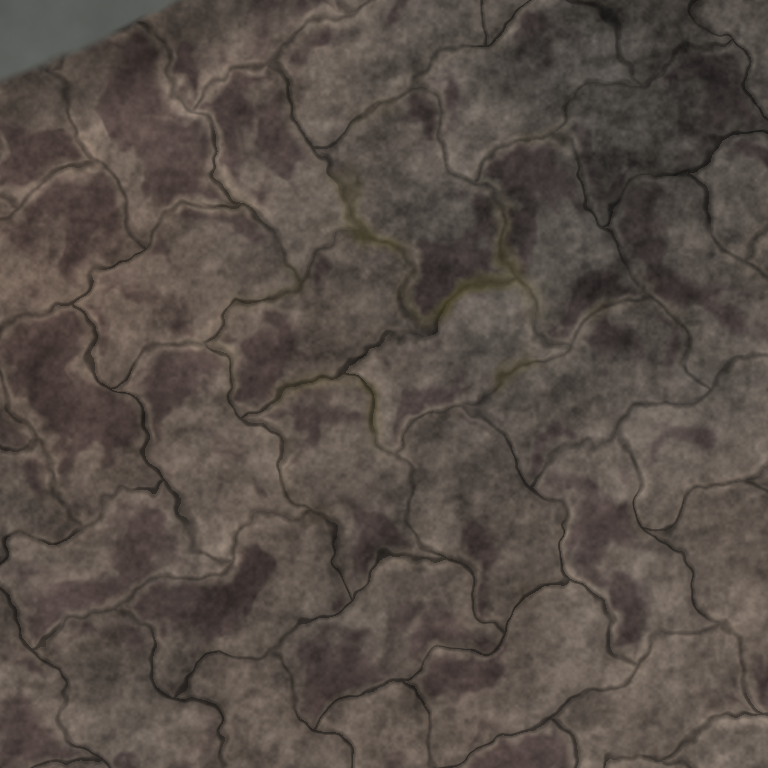
This texture is drawn by a Shadertoy shader. Its source:

```glsl
// Worn herringbone paving, turned by thirty degrees, under soft dull light.
// A 2:1 brick grid is warped into wavy blocks, then layered with sand rims,
// broken dark joints, stains, moss and embossed noise for the rough stone.

float hash(vec2 p) {
    vec3 h = fract(vec3(p.xyx) * 0.1031);
    h += dot(h, h.yzx + 33.33);
    return fract((h.x + h.y) * h.z);
}

float noise(vec2 p) {
    vec2 i = floor(p), f = fract(p);
    f = f * f * (3.0 - 2.0 * f);
    return mix(mix(hash(i), hash(i + vec2(1, 0)), f.x),
               mix(hash(i + vec2(0, 1)), hash(i + vec2(1, 1)), f.x), f.y);
}

float fbm(vec2 p) {
    float sum = 0.0, amp = 0.533;
    for (int i = 0; i < 4; i++) {
        sum += amp * noise(p);
        p = mat2(1.6, 1.2, -1.2, 1.6) * p + 17.3;
        amp *= 0.5;
    }
    return sum;
}

// Herringbone: xy = position from the brick centre, zw = brick half size.
vec4 herringbone(vec2 q, out vec2 id) {
    vec2 cell = floor(q);
    float k = mod(cell.x + cell.y, 4.0);
    bool lying = k < 1.5;
    id = cell;
    if (k > 0.5 && k < 1.5) id.x -= 1.0;
    if (k > 2.5) id.y -= 1.0;
    vec2 halfSize = lying ? vec2(1.0, 0.5) : vec2(0.5, 1.0);
    return vec4(q - id - halfSize, halfSize);
}

// Soft bright or dark pool of light.
float pool(vec2 p, vec2 centre, float radius) {
    vec2 d = (p - centre) / radius;
    return exp(-dot(d, d));
}

void mainImage(out vec4 fragColor, in vec2 fragCoord) {
    vec2 p = fragCoord / iResolution.y;

    // Turned grid with interlocking waves and ragged edges
    vec2 q = mat2(0.866, -0.5, 0.5, 0.866) * (p - 0.5) * 7.6 + vec2(20.3, 20.6);
    vec2 rough = vec2(fbm(q * 1.4), fbm(q * 1.4 + 41.0)) - 0.5;
    vec2 ragged = vec2(noise(q * 9.0), noise(q * 9.0 + 23.0)) - 0.5;
    vec2 w = q + 0.09 * sin(6.283 * q.yx + vec2(0.6, 2.0)) + 0.55 * rough + 0.07 * ragged;
    vec2 id;
    vec4 brick = herringbone(w, id);
    vec2 gap = brick.zw - abs(brick.xy);
    float edge = min(gap.x, gap.y);
    float shadowEdge = min(brick.y + brick.w, brick.z - brick.x);

    // Stone tone: broad light, brick variation, lumps and grain
    float tone = 0.347 + 0.055 * (hash(id + 3.7) - 0.5);
    tone -= 0.085 * pool(p, vec2(0.82, 0.88), 0.34);
    tone -= 0.035 * pool(p, vec2(0.05, 0.36), 0.2);
    tone += 0.05 * pool(p, vec2(0.08, 0.66), 0.2);
    tone += 0.045 * pool(p, vec2(0.92, 0.12), 0.2);
    tone += 0.055 * pool(p, vec2(0.55, 0.8), 0.08);
    tone += 0.19 * (fbm(q * 2.2 + 7.0) - 0.5);
    tone += 0.13 * (fbm(p * 48.0) - 0.5);
    tone += 0.16 * (fbm(p * 38.0) - fbm(p * 38.0 + vec2(-0.22, 0.26)));
    tone += 0.055 * (noise(p * 150.0) - 0.5) + 0.035 * (noise(p * 260.0) - 0.5);
    float warmth = 0.85 + 0.5 * (fbm(q * 0.8 + 60.0) - 0.5)
                 + 0.4 * pool(p, vec2(0.05, 0.65), 0.25)
                 - 0.5 * pool(p, vec2(0.8, 0.85), 0.4);
    vec3 color = tone * mix(vec3(1.03, 1.0, 0.95), vec3(1.14, 1.0, 0.9), warmth);

    // Purple brown stains inside the worn faces
    float stain = smoothstep(0.54, 0.66, fbm(w * 1.3 + 9.0 * hash(id)) + 0.12 * (hash(id + 8.0) - 0.5));
    stain *= smoothstep(0.03, 0.16, edge + 0.12 * ragged.x);
    color = mix(color, color * vec3(0.73, 0.69, 0.72), stain);

    // Pale sand beside the joints
    float sand = smoothstep(0.17, 0.05, edge + 0.1 * ragged.y);
    sand *= smoothstep(0.35, 0.65, noise(q * 1.7 + 31.0));
    color = mix(color, color * 1.08 + vec3(0.022, 0.018, 0.012), sand);

    // Broken dark joints, deepest along the shaded sides
    float broken = smoothstep(0.3, 0.62, noise(q * 1.5 + 5.0));
    float thickness = 0.035 + 0.06 * noise(q * 2.6 + 13.0);
    float crack = smoothstep(thickness, 0.25 * thickness, shadowEdge) * broken;
    float seam = smoothstep(0.06, 0.0, edge) * 0.3;
    float halo = smoothstep(0.2, 0.0, shadowEdge) * broken * 0.16;
    color *= 1.0 - max(max(crack * 0.52, seam), halo);

    // Olive moss caught in the central joints
    float moss = smoothstep(0.16, 0.02, edge) * smoothstep(0.42, 0.68, noise(q * 2.0 + 77.0));
    moss *= pool(p, vec2(0.55, 0.6), 0.2);
    color = mix(color, vec3(0.27, 0.25, 0.13), 0.6 * moss);

    // Smooth grey kerb in the upper left corner, with its dark border
    float kerb = p.y - 0.885 - 0.47 * p.x + 0.012 * (noise(p * 30.0) - 0.5);
    color *= 1.0 - 0.28 * smoothstep(-0.11, -0.03, kerb + 0.05 * rough.x);
    vec3 slab = vec3(0.35, 0.36, 0.345) + 0.07 * (fbm(p * 22.0) - 0.5);
    color = mix(color, slab, smoothstep(-0.004, 0.012, kerb));

    fragColor = vec4(clamp(color, 0.0, 1.0), 1.0);
}
```
